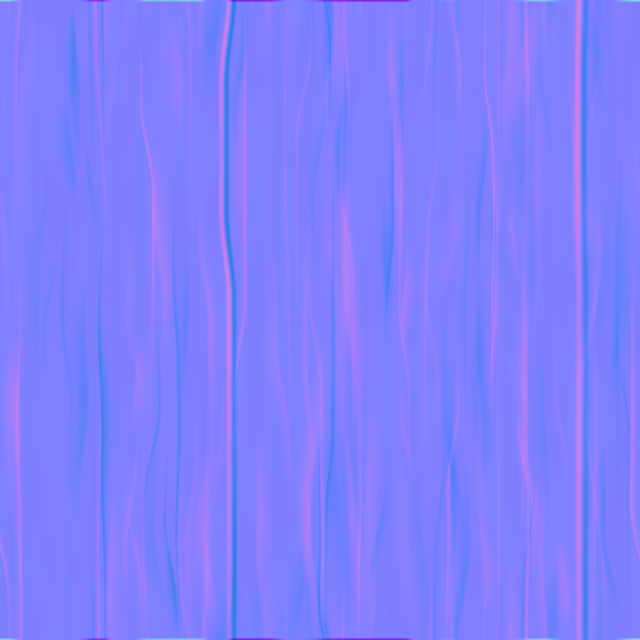
This texture map is drawn by a WebGL 2 fragment shader. Its source:

```glsl
#version 300 es
precision highp float;
// Tangent-space normal map of fibrous bark: long vertical grain on a flat base.
// Tapered strokes, two strong ridges and faint striations add up to a sideways
// slope, which is then turned into a unit normal and encoded as colour.

uniform vec2 u_resolution;
out vec4 fragColor;

const int SOFT_STROKES = 115;
const int FINE_STROKES = 38;
const int RIDGES = 2;

float hash(vec2 p) {
    return fract(sin(dot(p, vec2(12.9898, 78.233))) * 43758.5453);
}

float noise(vec2 p) {
    vec2 cell = floor(p);
    vec2 f = fract(p);
    f = f * f * (3.0 - 2.0 * f);
    float low = mix(hash(cell), hash(cell + vec2(1.0, 0.0)), f.x);
    float high = mix(hash(cell + vec2(0.0, 1.0)), hash(cell + 1.0), f.x);
    return mix(low, high, f.y);
}

float bell(float d, float width) {
    float t = d / width;
    return exp(-t * t);
}

// Shortest signed distance on the repeating tile
float wrapped(float d) {
    return fract(d + 0.5) - 0.5;
}

// Sideways shift that happens around one height
float kink(float y, float height, float shift) {
    return shift * smoothstep(-0.07, 0.07, y - height);
}

// One tapered, bent stroke with a crisp side and a fading side
float stroke(vec2 p, vec2 id, float width, float halfLength, float strength) {
    float y = wrapped(p.y - hash(id + 0.13));
    float along = abs(y) / halfLength;
    if (along >= 1.0) return 0.0;
    float bendHeight = (hash(id + 0.31) - 0.5) * halfLength;
    float bend = kink(y, bendHeight, (hash(id + 0.47) - 0.5) * 0.045);
    float d = wrapped(p.x - hash(id + 0.59) - bend);
    float taper = 1.0 - along * along;
    float crispSide = hash(id + 0.71) < 0.5 ? -1.0 : 1.0;
    float sideWidth = width * mix(0.5, 1.5, step(0.0, d * crispSide));
    float facing = hash(id + 0.83) < 0.54 ? 1.0 : -1.0;
    return facing * strength * taper * bell(d, sideWidth * (0.35 + 0.65 * taper));
}

// Sum of a family of strokes; ranges are (least, most)
float strokes(vec2 p, int count, float family, vec2 widths, vec2 lengths, vec2 strengths) {
    float slope = 0.0;
    for (int i = 0; i < count; i++) {
        vec2 id = vec2(float(i) + 1.0, family);
        float width = mix(widths.x, widths.y, hash(id + 0.17));
        float halfLength = mix(lengths.x, lengths.y, hash(id + 0.29));
        float strength = mix(strengths.x, strengths.y, hash(id + 0.41));
        slope += stroke(p, id, width, halfLength, strength);
    }
    return slope;
}

// Full-height ridge: lit flank on the left, shaded flank on the right
float ridge(vec2 p, float x, float width, float seed) {
    float bend = kink(p.y, 0.6, -0.012) + kink(p.y, 0.94, 0.012);
    float d = wrapped(p.x - x - bend * (1.0 - 0.8 * seed));
    float lit = 0.35 + 0.5 * noise(vec2(seed * 17.0, p.y * 4.0));
    float shaded = 0.35 + 0.6 * noise(vec2(seed * 17.0 + 5.0, p.y * 3.0));
    return lit * bell(d + 1.3 * width, width) - shaded * bell(d - 1.3 * width, width);
}

float striations(vec2 p) {
    float broad = noise(p * vec2(55.0, 2.0)) - 0.5;
    float thin = noise(p * vec2(170.0, 3.0) + 31.0) - 0.5;
    return 0.045 * broad + 0.06 * thin;
}

// Short raised and sunken dashes on the upper and lower tile seams
float seam(vec2 p) {
    float edge = min(p.y, 1.0 - p.y);
    float level = noise(vec2(p.x * 13.0, 7.0)) - 0.5;
    float dash = sign(level) * smoothstep(0.2, 0.4, abs(level));
    return dash * (1.0 - smoothstep(0.001, 0.004, edge));
}

void main() {
    vec2 p = gl_FragCoord.xy / u_resolution;

    // Gentle shared drift of the grain
    vec2 grain = p;
    grain.x += 0.008 * (noise(p * vec2(7.0, 6.0)) - 0.5);

    float slope = striations(p);
    slope += strokes(grain, SOFT_STROKES, 3.0, vec2(0.004, 0.011), vec2(0.07, 0.22), vec2(0.09, 0.27));
    slope += strokes(grain, FINE_STROKES, 11.0, vec2(0.002, 0.0035), vec2(0.15, 0.48), vec2(0.12, 0.42));
    for (int i = 0; i < RIDGES; i++) {
        float seed = float(i);
        slope += ridge(p, 0.362 + 0.548 * seed, 0.0032 + 0.001 * seed, seed);
    }

    // Encode the normal; the grain barely tilts lengthwise
    float lengthwise = 0.03 * (noise(p * vec2(40.0, 9.0)) - 0.5) + 0.9 * seam(p);
    vec3 normal = normalize(vec3(slope, lengthwise, 1.0));
    fragColor = vec4(0.5 + 0.5 * normal, 1.0);
}
```
